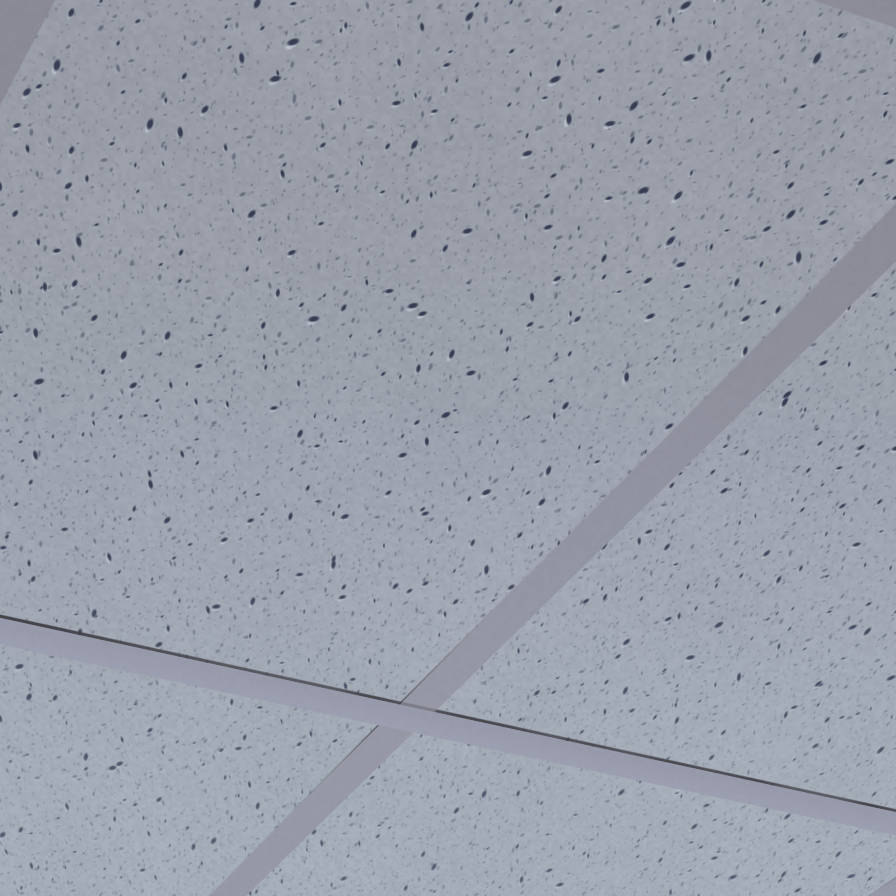
This texture is drawn by a WebGL 1 fragment shader. Its source:

```glsl
precision highp float;
// Perforated ceiling tiles in a slanted metal grid, seen in perspective.
uniform vec2 u_resolution;

// Perspective: depth scale grows linearly from the bottom edge
const float DEPTH_BASE = 0.737;
const float DEPTH_SLOPE = 0.5;
// Rail lines as (x weight, y weight, offset)
const vec3 DIAGONAL_LINE = vec3(1.0, -1.01, -0.254);
const vec3 CROSS_LINE = vec3(0.289, 1.344, -0.397);
const vec2 RAIL_HALF = vec2(0.028, 0.0225);
const float GAP_HALF = 0.0027;

const vec3 TILE_FAR = vec3(0.600, 0.618, 0.660);
const vec3 TILE_NEAR = vec3(0.645, 0.677, 0.722);
const vec3 RAIL_FAR = vec3(0.540, 0.542, 0.590);
const vec3 RAIL_NEAR = vec3(0.592, 0.597, 0.652);
const vec3 CROSS_RAIL = vec3(0.600, 0.612, 0.675);
const vec3 GAP_COLOR = vec3(0.250, 0.240, 0.265);
const vec3 PORE_COLOR = vec3(0.200, 0.220, 0.310);
const vec3 GLINT_COLOR = vec3(0.790, 0.820, 0.860);

const float PORE_TILT = 0.95;
const float PORE_TILT_SPREAD = 1.5;
const float GRAIN_SCALE = 230.0;
const float GRAIN_AMOUNT = 0.035;

float hash(vec2 p) {
  return fract(sin(dot(p, vec2(127.1, 311.7))) * 43758.5453);
}

float noise(vec2 p) {
  vec2 i = floor(p), f = fract(p);
  f = f * f * (3.0 - 2.0 * f);
  return mix(mix(hash(i), hash(i + vec2(1.0, 0.0)), f.x),
             mix(hash(i + vec2(0.0, 1.0)), hash(i + vec2(1.0, 1.0)), f.x), f.y);
}

// Soft ellipse coverage; radii and blur share the units of d
float ellipse(vec2 d, vec2 radii, float blur) {
  float soft = max(0.45, blur / radii.y);
  return 1.0 - smoothstep(1.0 - soft, 1.0 + soft, length(d / radii));
}

// One layer of scattered pores: x is dark hole, y is lit rim
vec2 pores(vec2 q, float density, vec2 radii, float presence, float blur) {
  q *= density;
  blur *= density;
  vec2 cell = floor(q), cover = vec2(0.0);
  for (int j = -1; j <= 1; j++) {
    for (int i = -1; i <= 1; i++) {
      vec2 id = cell + vec2(float(i), float(j));
      vec2 key = id + density;
      vec2 center = id + vec2(hash(key), hash(key + 17.3));
      float size = hash(key + 41.7);
      float tilt = PORE_TILT + (hash(key + 63.1) - 0.5) * PORE_TILT_SPREAD;
      float present = step(hash(key + 88.9), presence);
      float c = cos(tilt), s = sin(tilt);
      mat2 turn = mat2(c, -s, s, c);
      vec2 r = radii * mix(0.4, 1.15, size * size);
      vec2 d = q - center;
      vec2 rimOffset = r.y * vec2(-1.0, -1.5);
      float hole = ellipse(turn * d, r, blur);
      float rim = ellipse(turn * (d - rimOffset), r * 0.85, blur);
      cover = max(cover, present * vec2(hole, rim * hash(key + 29.5)));
    }
  }
  return cover;
}

float band(float d, float halfWidth, float aa) {
  return 1.0 - smoothstep(-aa, aa, abs(d) - halfWidth);
}

void main() {
  vec2 p = gl_FragCoord.xy / u_resolution;
  float depth = DEPTH_BASE + DEPTH_SLOPE * p.y;
  float pixel = 1.0 / (min(u_resolution.x, u_resolution.y) * depth);

  // Grid coordinates, zero on each rail axis
  vec2 grid = vec2(dot(DIAGONAL_LINE, vec3(p, 1.0)),
                   dot(CROSS_LINE, vec3(p, 1.0))) / depth;
  vec2 rail = fract(grid + 0.5) - 0.5;
  // Surface coordinates that keep pores evenly proportioned
  vec2 q = vec2((p.x - 0.5) / depth, log(depth) / DEPTH_SLOPE);

  // Tile face: light falloff, grain and three sizes of pores
  float grain = noise(q * GRAIN_SCALE) - 0.5;
  float cloud = noise(q * 9.0) - 0.5;
  vec3 color = mix(TILE_NEAR, TILE_FAR, smoothstep(0.0, 0.9, p.y));
  color += GRAIN_AMOUNT * grain + 0.012 * cloud;
  float strength = mix(0.72, 1.0, smoothstep(0.0, 0.6, p.y));
  vec2 fine = pores(q, 115.0, vec2(0.22, 0.14), 0.55, pixel);
  vec2 medium = pores(q, 62.0, vec2(0.19, 0.095), 0.62, pixel);
  vec2 large = pores(q, 31.0, vec2(0.15, 0.073), 0.62, pixel);
  color = mix(color, GLINT_COLOR, strength * max(0.3 * medium.y, 0.75 * large.y));
  color = mix(color, PORE_COLOR, strength * max(0.22 * fine.x, max(0.46 * medium.x, 0.95 * large.x)));

  // Diagonal rails, with a shadow gap that fades away from the crossings
  float gap = band(rail.x + RAIL_HALF.x, GAP_HALF, pixel);
  color = mix(color, GAP_COLOR, gap * 0.85 * exp(-8.0 * abs(rail.y)));
  vec3 railColor = mix(RAIL_NEAR, RAIL_FAR, smoothstep(0.1, 0.9, p.y));
  float diagonal = band(rail.x, RAIL_HALF.x, pixel);
  color = mix(color, railColor + 0.012 * grain, diagonal);

  // Cross rails on top, with a dark gap on the upper edge
  float crossGap = band(rail.y - RAIL_HALF.y - GAP_HALF, GAP_HALF * 1.1, 1.3 * pixel);
  float gapWear = 0.72 + 0.25 * noise(vec2(grid.x * 14.0, 3.0));
  color = mix(color, GAP_COLOR, crossGap * gapWear * (1.0 - 0.6 * diagonal));
  float shade = 0.02 * smoothstep(RAIL_HALF.y, -RAIL_HALF.y, rail.y) - 0.01;
  vec3 crossColor = mix(CROSS_RAIL, RAIL_FAR, smoothstep(0.4, 0.9, p.y));
  color = mix(color, crossColor + shade + 0.012 * grain, band(rail.y, RAIL_HALF.y, pixel));

  gl_FragColor = vec4(color, 1.0);
}
```
